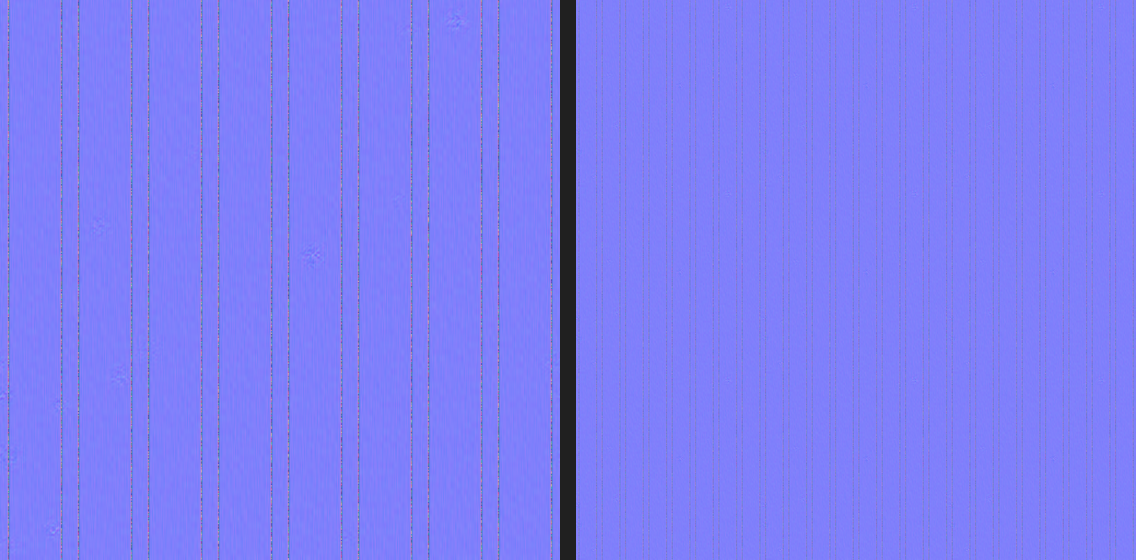
Left: one tile. Right: repeated 3 by 3.
A three.js fragment shader for this texture map:

```glsl
// Tangent-space normal map of painted wooden boards: eight repeats of a wide
// board and a narrow batten, parted by thin rough grooves. Surface slopes from
// wrapped noise (grain, ripples, knots) are normalized, then grooves are cut in.
varying vec2 vUv;

const float BOARDS = 8.0;
const float GROOVE_OFFSET = 0.382;   // from board centre, in board periods
const float BED_HALF_WIDTH = 0.0010;
const float WALL_HALF_WIDTH = 0.0027;
const int KNOTS = 15;
const float FLAT_BLUE = 0.985;
const vec3 BED_COLOUR = vec3(0.53, 0.49, 0.69);
const vec3 RIGHT_FACING = vec3(0.62, 0.50, 0.91);
const vec3 LEFT_FACING = vec3(0.36, 0.50, 0.89);

float hash(vec2 p, float seed) {
  return fract(sin(dot(p, vec2(127.1, 311.7)) + seed * 74.7) * 43758.5453);
}

// Value noise that wraps after a whole number of cells.
float tileNoise(vec2 uv, vec2 cells, float seed) {
  vec2 p = uv * cells;
  vec2 i = floor(p);
  vec2 f = p - i;
  f = f * f * (3.0 - 2.0 * f);
  vec2 a = mod(i, cells);
  vec2 b = mod(i + 1.0, cells);
  float low = mix(hash(a, seed), hash(vec2(b.x, a.y), seed), f.x);
  float high = mix(hash(vec2(a.x, b.y), seed), hash(b, seed), f.x);
  return mix(low, high, f.y);
}

// Slope of a noise relief, differenced over half a cell.
vec2 reliefSlope(vec2 uv, vec2 cells, float seed) {
  vec2 e = 0.5 / cells;
  float h = tileNoise(uv, cells, seed);
  return h - vec2(tileNoise(uv + vec2(e.x, 0.0), cells, seed),
                  tileNoise(uv + vec2(0.0, e.y), cells, seed));
}

// Upright fibres tilt the surface sideways, each side against the next.
float grainSlope(vec2 uv) {
  vec2 fibre = vec2(1.0 / 512.0, 0.0);
  vec2 cells = vec2(512.0, 36.0);
  vec2 p = uv + 0.5 * fibre;
  float here = tileNoise(p, cells, 1.0);
  float next = tileNoise(p + fibre, cells, 1.0);
  return 0.08 * (here - next) + 0.07 * (here - 0.5);
}

// Soft mask of randomly placed knots, wrapped at the edges.
float knotMask(vec2 uv) {
  float mask = 0.0;
  for (int i = 0; i < KNOTS; i++) {
    vec2 id = vec2(float(i), 3.0);
    vec2 centre = vec2(hash(id, 4.0), hash(id, 5.0));
    vec2 d = fract(uv - centre + 0.5) - 0.5;
    float radius = mix(0.012, 0.027, hash(id, 6.0));
    float strength = mix(0.2, 1.0, hash(id, 7.0));
    mask += strength * exp(-dot(d, d) / (radius * radius));
  }
  return min(mask, 1.0);
}

// Crumpled wrinkles; the whole-number shear keeps them tiling.
vec2 wrinkleSlope(vec2 uv) {
  vec2 sheared = vec2(uv.x, uv.y - uv.x);
  return 0.5 * reliefSlope(sheared, vec2(120.0, 190.0), 8.0)
       + 0.6 * reliefSlope(uv, vec2(190.0, 230.0), 9.0);
}

// Signed distance across the nearest groove, positive to its right.
float grooveDistance(float x) {
  float f = fract(x * BOARDS) - 0.5;
  float side = f < 0.0 ? -1.0 : 1.0;
  return side * (abs(f) - GROOVE_OFFSET) / BOARDS;
}

// Walls lean inward on either side of a dull, speckled bed.
vec3 cutGroove(vec3 surface, vec2 uv, float d) {
  float wall = 1.0 - smoothstep(0.8, 1.0, abs(d) / WALL_HALF_WIDTH);
  float bed = 1.0 - smoothstep(0.6, 1.4, abs(d) / BED_HALF_WIDTH);
  vec3 speckle = vec3(tileNoise(uv, vec2(128.0, 400.0), 10.0),
                      tileNoise(uv, vec2(128.0, 430.0), 11.0),
                      tileNoise(uv, vec2(128.0, 370.0), 12.0)) - 0.5;
  vec3 facing = mix(RIGHT_FACING, LEFT_FACING, smoothstep(-0.0004, 0.0004, d));
  vec3 colour = mix(surface, facing + 0.06 * speckle, wall);
  return mix(colour, BED_COLOUR + speckle * vec3(0.5, 0.36, 0.16), bed);
}

void main() {
  vec2 uv = vUv;
  // Wood surface
  vec2 slope = vec2(grainSlope(uv), 0.0);
  slope += 0.02 * reliefSlope(uv, vec2(48.0, 40.0), 13.0);
  slope += 0.06 * reliefSlope(uv, vec2(160.0, 84.0), 14.0);
  slope += 0.75 * knotMask(uv) * wrinkleSlope(uv);
  // Encode the normal as colour
  vec3 colour = 0.5 + 0.5 * normalize(vec3(slope, 1.0));
  colour.b *= FLAT_BLUE;
  // Grooves
  colour = cutGroove(colour, uv, grooveDistance(uv.x));
  gl_FragColor = vec4(colour, 1.0);
}
```
